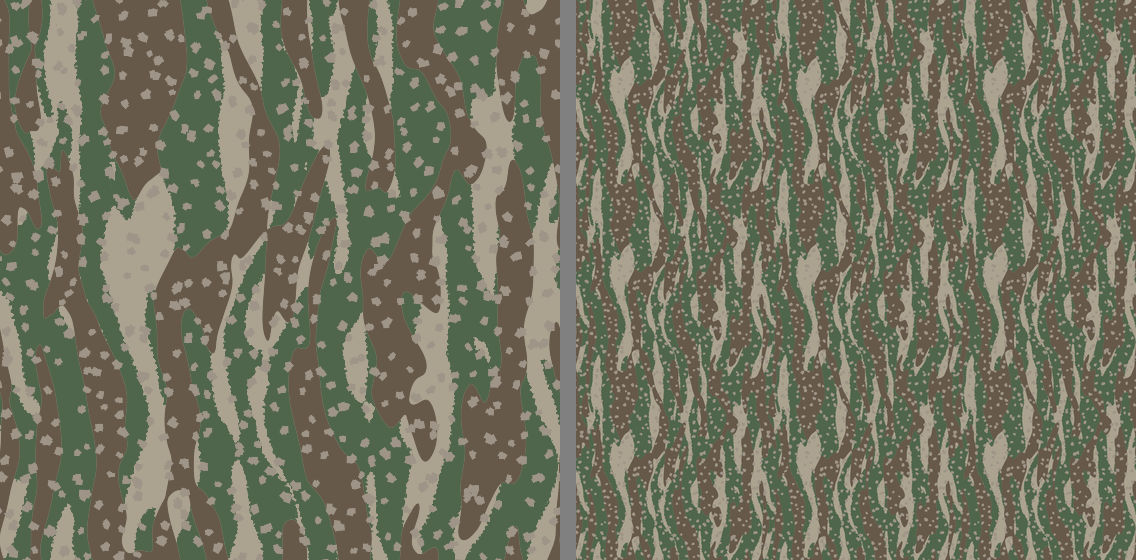
Left, the tile; right, the same tile 3 across and 3 down.
Give the GLSL for this pattern, as a Shadertoy shader.

```glsl
// Seamless woodland camouflage: tall tan and brown streaks on green, with small
// ragged specks on top. Streaks are thresholded wrapping gradient noise over a
// warped stripe carrier; specks are clusters of boxes on a jittered grid.

const vec3 GREEN = vec3(0.31, 0.40, 0.30);
const vec3 BROWN = vec3(0.40, 0.35, 0.29);
const vec3 TAN   = vec3(0.67, 0.64, 0.56);
const vec3 SPECK = vec3(0.62, 0.58, 0.53);

const float BROWN_LEVEL = 0.097;   // higher level, smaller share
const float TAN_LEVEL   = 0.12;
const vec2  BROWN_CELLS = vec2(12.0, 3.0);
const vec2  TAN_CELLS   = vec2(13.0, 3.0);
const float BROWN_COUNT = 8.0;     // carrier stripes across the canvas
const float TAN_COUNT   = 9.0;
const float CARRIER     = 0.2;     // strength of the carrier
const float DETAIL      = 0.4;     // strength of the second octave
const float LEAN        = 0.1;     // sideways drift of the streaks
const float FRAY        = 0.006;   // roughness of the tan edges
const float FRAY_CELLS  = 170.0;
const float RIM_WIDTH   = 0.0013;  // pale rim around the brown
const float RIM_TINT    = 0.22;
const float EDGE        = 0.0016;  // softness of all edges

const float SPECK_CELLS = 25.0;
const float SPECK_HALF  = 0.0048;  // half side of one box
const float SPECK_SPREAD = 0.008;  // scatter of boxes inside a speck
const int   SPECK_BOXES = 4;

const float TAU = 6.2831853;

vec2 hash2(vec2 p) {
    vec2 q = vec2(dot(p, vec2(127.1, 311.7)), dot(p, vec2(269.5, 183.3)));
    return fract(sin(q) * 43758.5453);
}

float cornerSlope(vec2 cell, vec2 offset, vec2 cells, float seed) {
    float angle = TAU * hash2(mod(cell, cells) + seed).x;
    return dot(vec2(cos(angle), sin(angle)), offset);
}

// Gradient noise that repeats once per unit of uv
float wrapNoise(vec2 uv, vec2 cells, float seed) {
    vec2 p = uv * cells;
    vec2 i = floor(p), f = p - i;
    vec2 w = f * f * f * (f * (f * 6.0 - 15.0) + 10.0);
    vec2 r = vec2(1.0, 0.0);
    float low  = mix(cornerSlope(i, f, cells, seed),
                     cornerSlope(i + r.xy, f - r.xy, cells, seed), w.x);
    float high = mix(cornerSlope(i + r.yx, f - r.yx, cells, seed),
                     cornerSlope(i + r.xx, f - r.xx, cells, seed), w.x);
    return mix(low, high, w.y);
}

// Tall streaks with rounded or tapering ends
float streaks(vec2 uv, vec2 cells, float count, float seed) {
    uv.x += LEAN * wrapNoise(uv, vec2(3.0), seed + 5.3);
    float phase = count * uv.x + 0.9 * wrapNoise(uv, vec2(4.0, 2.0), seed + 11.7);
    return wrapNoise(uv, cells, seed)
         + DETAIL * wrapNoise(uv, cells * vec2(2.0, 3.0), seed + 23.1)
         + CARRIER * cos(TAU * phase);
}

// Approximate signed distance in canvas units, positive inside
float toDistance(float field) {
    float slope = length(vec2(dFdx(field), dFdy(field))) * iResolution.y;
    return field / max(slope, 0.0001);
}

float cover(float dist) {
    float soft = max(EDGE, 1.0 / iResolution.y);
    return smoothstep(-0.5 * soft, 0.5 * soft, dist);
}

// Signed distance to the nearest ragged speck, positive inside
float specks(vec2 uv) {
    vec2 home = floor(uv * SPECK_CELLS);
    float nearest = 1.0;
    for (int y = -1; y <= 1; y++)
    for (int x = -1; x <= 1; x++) {
        vec2 cell = home + vec2(x, y);
        vec2 id = mod(cell, SPECK_CELLS);
        vec2 center = (cell + 0.05 + 0.9 * hash2(id + 3.7)) / SPECK_CELLS;
        float size = mix(0.8, 1.3, hash2(id + 41.3).x);
        for (int k = 0; k < SPECK_BOXES; k++) {
            vec2 key = id + 57.9 + 31.3 * float(k);
            vec2 p = uv - center - size * SPECK_SPREAD * (hash2(key) - 0.5);
            float turn = TAU * hash2(key + 9.1).y;
            p = mat2(cos(turn), sin(turn), -sin(turn), cos(turn)) * p;
            vec2 d = abs(p) - size * SPECK_HALF * vec2(1.1, 0.9);
            nearest = min(nearest, max(d.x, d.y));
        }
    }
    return -nearest;
}

void mainImage(out vec4 fragColor, in vec2 fragCoord) {
    vec2 uv = fragCoord / iResolution.xy;

    // Tan streaks with frayed edges
    float fray = FRAY * wrapNoise(uv, vec2(FRAY_CELLS), 71.9);
    float tanField = streaks(uv, TAN_CELLS, TAN_COUNT, 17.4) - TAN_LEVEL;
    float tanDist = toDistance(tanField) + fray;
    vec3 color = mix(GREEN, TAN, cover(tanDist));

    // Brown streaks with a thin pale rim
    float brownField = streaks(uv, BROWN_CELLS, BROWN_COUNT, 83.6) - BROWN_LEVEL;
    float brownDist = toDistance(brownField);
    color = mix(color, BROWN, cover(brownDist));
    color = mix(color, TAN, RIM_TINT * (1.0 - smoothstep(0.0, RIM_WIDTH, abs(brownDist))));

    // Specks over everything
    color = mix(color, SPECK, cover(specks(uv)));
    fragColor = vec4(color, 1.0);
}
```
